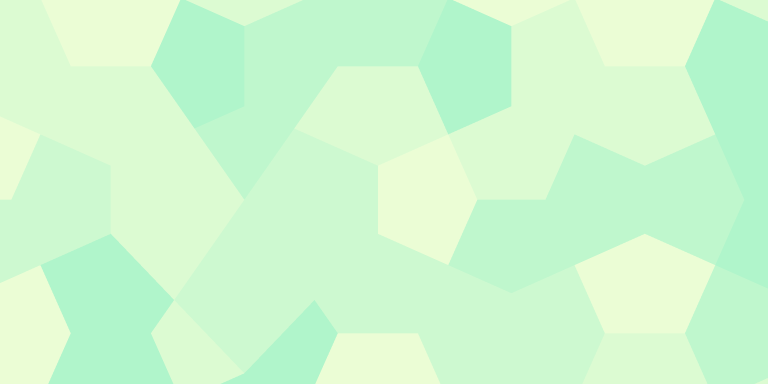
Reproduce this background procedurally as a WebGL 1 fragment shader.

```glsl
precision highp float;
// Pastel mint and cream pentagon mosaic made by two crossing hexagon nets, with one pinched knot.
uniform vec2 u_resolution;

const float CELLS_PER_HEIGHT = 2.876;
const vec2 GRID_ORIGIN = vec2(0.83, 0.38);
const vec3 MINT = vec3(0.69, 0.96, 0.795);
const vec3 CREAM = vec3(0.92, 0.992, 0.835);
const int SAMPLES = 3;

// Each net has a short edge in every second cell, like a checkerboard.
bool hasEdge(vec2 cell, float parity) {
  return abs(mod(cell.x + cell.y, 2.0) - parity) < 0.5;
}

// Start and end of the short edge in a cell; one edge per net is pinched to a point.
vec2 edgeSpan(vec2 cell, float parity) {
  float halfLength = mix(0.30, 0.255, mod(cell.x, 2.0));
  bool pinched = distance(cell, vec2(1.0 - parity, 1.0)) < 0.5;
  vec2 offsets = pinched ? vec2(-parity * halfLength) : vec2(-halfLength, halfLength);
  return cell.x + offsets;
}

// Where the slanted side between a column and the next one meets a row.
float sideJoint(vec2 cell, float parity) {
  return hasEdge(cell, parity)
    ? edgeSpan(cell, parity).y
    : edgeSpan(cell + vec2(1.0, 0.0), parity).x;
}

// Centre cell of the hexagon that holds p.
vec2 hexagonCell(vec2 p, float parity) {
  vec2 base = floor(p);
  float column = base.x - 1.0;
  for (int i = -1; i <= 1; i++) {
    vec2 cell = base + vec2(float(i), 0.0);
    float lower = sideJoint(cell, parity);
    float upper = sideJoint(cell + vec2(0.0, 1.0), parity);
    column += step(mix(lower, upper, p.y - base.y), p.x);
  }
  vec2 centre = vec2(column, base.y);
  if (hasEdge(centre, parity)) centre.y += 1.0;
  return centre;
}

// Scattered value in 0..1 from a quadratic phase.
float scatter(vec2 id) {
  return fract(dot(id * id, vec2(0.217, 0.071)) + 0.323 * id.x * id.y + 0.41 * id.x);
}

// Five even tones, chosen with uneven odds.
vec3 tileColor(vec2 id) {
  float value = scatter(id);
  float tone = dot(step(vec4(0.19, 0.40, 0.52, 0.73), vec4(value)), vec4(0.25));
  return mix(MINT, CREAM, tone);
}

// A tile is the overlap of an upright hexagon and a turned one.
vec3 mosaic(vec2 p) {
  vec2 upright = hexagonCell(p, 0.0);
  vec2 turned = hexagonCell(p.yx, 1.0).yx;
  return tileColor(upright + turned);
}

void main() {
  // Average a small grid of samples to smooth the edges.
  vec3 color = vec3(0.0);
  float count = float(SAMPLES);
  for (int y = 0; y < SAMPLES; y++) {
    for (int x = 0; x < SAMPLES; x++) {
      vec2 jitter = (vec2(float(x), float(y)) + 0.5) / count - 0.5;
      vec2 uv = (gl_FragCoord.xy + jitter) / u_resolution.y;
      color += mosaic(uv * CELLS_PER_HEIGHT - GRID_ORIGIN);
    }
  }
  gl_FragColor = vec4(color / (count * count), 1.0);
}
```
